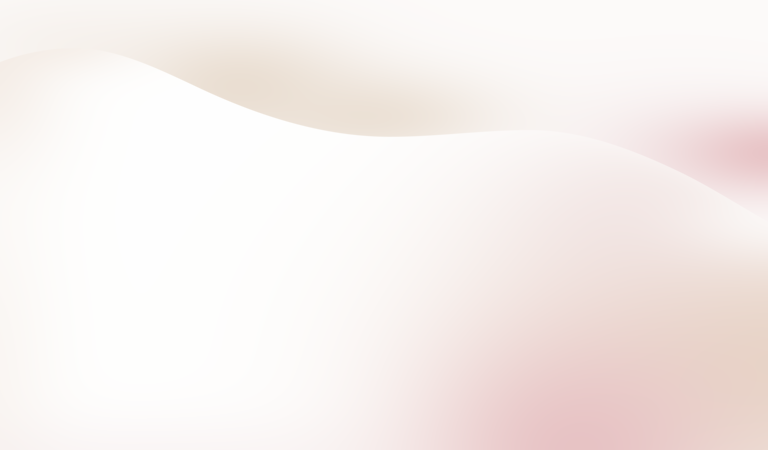
This background is drawn by a Shadertoy shader. Its source:

```glsl
const vec3 WHITE = vec3(0.998, 0.998, 0.996);
const vec3 IVORY = vec3(0.988, 0.980, 0.976);
const vec3 SAND  = vec3(0.906, 0.855, 0.800);
const vec3 CLAY  = vec3(0.905, 0.832, 0.775);
const vec3 BLUSH = vec3(0.930, 0.860, 0.865);
const vec3 ROSE  = vec3(0.900, 0.745, 0.755);

const int KNOTS = 7;

// Cubic through two knots, each holding x, height and slope
float hermite(vec3 a, vec3 b, float x) {
    float span = b.x - a.x;
    float t = clamp((x - a.x) / span, 0.0, 1.0);
    float s = 1.0 - t;
    return s * s * ((1.0 + 2.0 * t) * a.y + t * span * a.z)
         + t * t * ((1.0 + 2.0 * s) * b.y - s * span * b.z);
}

float crestHeight(float x) {
    vec3 knots[KNOTS] = vec3[KNOTS](
        vec3(0.000, 0.862,  0.65), vec3(0.098, 0.893,  0.00),
        vec3(0.260, 0.804, -0.80), vec3(0.508, 0.696,  0.00),
        vec3(0.690, 0.711,  0.00), vec3(0.885, 0.618, -0.82),
        vec3(1.000, 0.507, -0.97));
    float height = knots[0].y;
    for (int i = 0; i < KNOTS - 1; i++) {
        if (x >= knots[i].x) height = hermite(knots[i], knots[i + 1], x);
    }
    return height;
}

// Soft elliptical falloff, 1 at the centre
float glow(vec2 p, vec2 centre, vec2 radius) {
    vec2 d = (p - centre) / radius;
    return exp(-dot(d, d));
}

vec3 tint(vec3 base, vec3 colour, float amount) {
    return mix(base, colour, clamp(amount, 0.0, 1.0));
}

vec3 backdrop(vec2 p) {
    vec3 c = IVORY;
    c = tint(c, SAND, 0.22 * glow(p, vec2(0.08, 0.90), vec2(0.16, 0.12)));
    c = tint(c, SAND, 0.85 * glow(p, vec2(0.31, 0.81), vec2(0.15, 0.13)));
    c = tint(c, SAND, 0.75 * glow(p, vec2(0.49, 0.74), vec2(0.16, 0.10)));
    c = tint(c, BLUSH, 0.45 * glow(p, vec2(0.88, 0.66), vec2(0.16, 0.14)));
    c = tint(c, ROSE, 0.88 * glow(p, vec2(1.01, 0.66), vec2(0.13, 0.09)));
    return c;
}

vec3 wave(vec2 p, float depth) {
    vec3 c = WHITE;
    // Warm rim on the left and along the bottom
    c = tint(c, CLAY, 0.38 * glow(p, vec2(-0.02, 0.84), vec2(0.10, 0.20)));
    c = tint(c, CLAY, 0.30 * glow(p, vec2(0.10, 0.91), vec2(0.10, 0.07)));
    c = tint(c, CLAY, 0.22 * glow(p, vec2(-0.03, 0.15), vec2(0.10, 0.45)));
    c = tint(c, BLUSH, 0.28 * glow(p, vec2(0.20, -0.04), vec2(0.40, 0.11)));
    // Large warm body on the right
    c = tint(c, CLAY, 0.97 * glow(p, vec2(1.02, 0.20), vec2(0.38, 0.38)));
    c = tint(c, BLUSH, 0.50 * glow(p, vec2(0.84, 0.52), vec2(0.20, 0.20)));
    c = tint(c, ROSE, 0.90 * glow(p, vec2(0.75, -0.01), vec2(0.20, 0.28)));
    // Pale light under the right end of the crest
    c = tint(c, IVORY, 0.75 * glow(p, vec2(1.01, 0.51), vec2(0.13, 0.09)));
    float rim = exp(-max(depth, 0.0) / 0.035) * smoothstep(0.45, 0.70, p.x);
    return tint(c, IVORY, 0.35 * rim);
}

void mainImage(out vec4 fragColor, in vec2 fragCoord) {
    vec2 p = fragCoord / iResolution.xy;
    float depth = crestHeight(p.x) - p.y;
    float edge = 0.9 / iResolution.y;
    float inside = smoothstep(-edge, edge, depth);
    fragColor = vec4(mix(backdrop(p), wave(p, depth), inside), 1.0);
}
```
